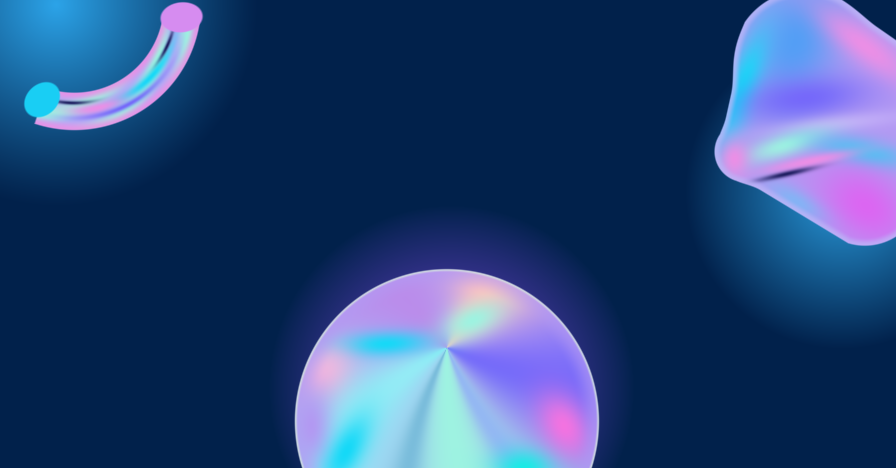
Write a Shadertoy shader that draws this background.

```glsl
const float PI = 3.14159;
const vec3 NAVY = vec3(0.005, 0.13, 0.295);
const vec3 AZURE = vec3(0.17, 0.64, 0.91);
const vec3 CYAN = vec3(0.08, 0.85, 0.97);
const vec3 MINT = vec3(0.62, 0.95, 0.88);
const vec3 PINK = vec3(0.92, 0.56, 0.90);
const vec3 MAGENTA = vec3(0.86, 0.40, 0.95);
const vec3 PEACH = vec3(1.0, 0.76, 0.75);
const vec3 VIOLET = vec3(0.46, 0.41, 0.98);
const vec3 LAVENDER = vec3(0.70, 0.60, 0.95);
const vec3 INK = vec3(0.12, 0.12, 0.38);

float cover(float d, float px) {
    return 1.0 - smoothstep(-px, px, d);
}

vec2 turn(vec2 p, float a) {
    return vec2(cos(a) * p.x + sin(a) * p.y, cos(a) * p.y - sin(a) * p.x);
}

float smoothUnion(float a, float b, float k) {
    float h = max(k - abs(a - b), 0.0) / k;
    return min(a, b) - h * h * k * 0.25;
}

float taperedCapsule(vec2 p, vec2 a, vec2 b, float ra, float rb) {
    vec2 ab = b - a;
    float t = clamp(dot(p - a, ab) / dot(ab, ab), 0.0, 1.0);
    return length(p - a - ab * t) - mix(ra, rb, t);
}

float ellipse(vec2 p, vec2 radii, float tilt) {
    return (length(turn(p, tilt) / radii) - 1.0) * min(radii.x, radii.y);
}

vec3 glow(vec3 base, vec2 p, vec2 centre, float radius, float power, vec3 tint) {
    return mix(base, tint, pow(max(1.0 - length(p - centre) / radius, 0.0), power));
}

// Soft elliptical brush stroke
vec3 paint(vec3 base, vec2 p, vec2 centre, vec2 radii, float tilt, vec3 tint) {
    vec2 q = turn(p - centre, tilt) / radii;
    return mix(base, tint, exp(-dot(q, q)));
}

// Soft angular wedge
vec3 fan(vec3 base, float angle, float centre, float width, vec3 tint) {
    float d = (mod(angle - centre + PI, 2.0 * PI) - PI) / width;
    return mix(base, tint, exp(-d * d));
}

vec3 sphereColour(vec2 p, vec2 pinch, float edge) {
    vec2 q = p - pinch;
    float r = length(q);
    float a = atan(q.y, q.x) - 0.5 * r;
    vec3 c = fan(LAVENDER, a, 2.2, 0.6, vec3(0.73, 0.55, 0.92));
    c = fan(c, a, 0.85, 0.55, PEACH);
    c = fan(c, a, -0.45, 0.55, VIOLET);
    c = fan(c, a, -1.6, 0.6, MINT);
    c = fan(c, a, -2.6, 0.55, vec3(0.58, 0.92, 0.96));
    c = fan(c, a, -2.02, 0.12, vec3(0.48, 0.74, 0.86));
    c = fan(c, a, -1.17, 0.13, vec3(0.58, 0.72, 0.95));
    c = paint(c, p, vec2(0.82, 0.265), vec2(0.10, 0.025), 0.05, CYAN);
    c = paint(c, p, vec2(0.685, 0.20), vec2(0.075, 0.05), 0.7, vec3(0.97, 0.73, 0.86));
    c = paint(c, p, vec2(0.665, 0.09), vec2(0.045, 0.10), 0.0, LAVENDER);
    c = paint(c, p, vec2(0.74, 0.035), vec2(0.035, 0.085), -0.5, CYAN);
    c = paint(c, p, vec2(1.12, 0.0), vec2(0.065, 0.04), 0.0, vec3(0.10, 0.92, 0.90));
    c = paint(c, p, vec2(1.205, 0.09), vec2(0.05, 0.075), 0.5, vec3(0.95, 0.45, 0.88));
    c = paint(c, p, vec2(1.01, 0.315), vec2(0.07, 0.035), 0.4, MINT);
    c = mix(c, LAVENDER, 0.65 * smoothstep(-0.045, 0.0, edge));
    return mix(c, vec3(0.83, 0.90, 0.87), 0.8 * smoothstep(-0.007, -0.001, edge));
}

// t runs along the tube, v across it from inner to outer edge
vec3 tubeColour(float t, float v) {
    float flow = 0.5 + 0.5 * sin(t * 13.0 + v * 4.0);
    vec3 c = mix(vec3(0.70, 0.68, 0.96), MINT, flow);
    vec2 q = vec2(t, v);
    c = paint(c, q, vec2(0.62, -0.1), vec2(0.24, 0.22), 0.0, CYAN);
    c = paint(c, q, vec2(0.30, -0.05), vec2(0.16, 0.3), 0.0, PINK);
    c = paint(c, q, vec2(0.45, 0.35), vec2(0.25, 0.16), 0.0, VIOLET);
    c = mix(c, PINK, 0.85 * smoothstep(0.45, 0.95, abs(v)));
    c = paint(c, q, vec2(0.16, -0.45), vec2(0.12, 0.10), 0.0, INK);
    return paint(c, q, vec2(0.83, -0.32), vec2(0.10, 0.10), 0.0, INK);
}

vec3 foldedColour(vec2 p, float edge) {
    vec3 c = paint(LAVENDER, p, vec2(1.70, 0.91), vec2(0.09, 0.14), -0.3, vec3(0.33, 0.62, 0.96));
    c = paint(c, p, vec2(1.585, 0.81), vec2(0.035, 0.13), -0.35, CYAN);
    c = paint(c, p, vec2(1.72, 0.79), vec2(0.13, 0.045), 0.1, VIOLET);
    c = paint(c, p, vec2(1.85, 0.90), vec2(0.12, 0.035), -0.65, PINK);
    c = paint(c, p, vec2(1.79, 0.735), vec2(0.15, 0.018), 0.12, vec3(0.76, 0.68, 0.97));
    c = paint(c, p, vec2(1.68, 0.69), vec2(0.09, 0.025), 0.3, MINT);
    c = paint(c, p, vec2(1.84, 0.675), vec2(0.10, 0.028), -0.2, vec3(0.25, 0.80, 0.95));
    c = paint(c, p, vec2(1.85, 0.56), vec2(0.11, 0.075), -0.6, MAGENTA);
    c = paint(c, p, vec2(1.57, 0.66), vec2(0.03, 0.04), 0.0, PINK);
    c = paint(c, p, vec2(1.70, 0.57), vec2(0.07, 0.025), -0.55, vec3(0.52, 0.70, 0.96));
    c = paint(c, p, vec2(1.73, 0.655), vec2(0.10, 0.012), 0.2, PINK);
    c = paint(c, p, vec2(1.68, 0.628), vec2(0.06, 0.006), 0.22, INK);
    return mix(c, vec3(0.74, 0.72, 0.97), 0.7 * smoothstep(-0.018, -0.002, edge));
}

void mainImage(out vec4 fragColor, in vec2 fragCoord) {
    float px = 1.0 / iResolution.y;
    vec2 p = fragCoord * px;

    // Backdrop glows
    vec3 col = glow(NAVY, p, vec2(0.12, 0.99), 0.43, 1.1, AZURE);
    col = glow(col, p, vec2(1.80, 0.59), 0.335, 1.0, AZURE * 0.95);
    col = glow(col, p, vec2(0.965, 0.17), 0.39, 0.9, vec3(0.46, 0.27, 0.86));

    // Sphere
    float sphere = length(p - vec2(0.955, 0.10)) - 0.325;
    col = mix(col, sphereColour(p, vec2(0.955, 0.257), sphere), cover(sphere, px));

    // Curved tube with two end caps
    vec2 q = p - vec2(0.159, 0.993);
    float v = (length(q) - 0.231) / 0.040;
    float t = (atan(q.y, q.x) + 1.89) / 1.76;
    float tube = max((abs(v) - 1.0) * 0.040, (abs(t - 0.5) - 0.5) * 0.4);
    col = mix(col, tubeColour(t, v), cover(tube, px));
    float startCap = ellipse(p - vec2(0.090, 0.787), vec2(0.042, 0.033), 0.75);
    float endCap = ellipse(p - vec2(0.388, 0.963), vec2(0.045, 0.032), 0.1);
    col = mix(col, mix(CYAN, AZURE, 0.2), cover(startCap, px));
    col = mix(col, vec3(0.84, 0.55, 0.94), cover(endCap, px));

    // Folded soft form
    vec2 crown = vec2(1.721, 0.864), heel = vec2(1.592, 0.676);
    float body = taperedCapsule(p, crown, vec2(1.89, 0.765), 0.152, 0.137);
    body = smoothUnion(body, taperedCapsule(p, crown, heel, 0.152, 0.06), 0.02);
    body = smoothUnion(body, taperedCapsule(p, heel, vec2(1.848, 0.599), 0.055, 0.124), 0.03);
    col = mix(col, foldedColour(p, body), cover(body, px));

    fragColor = vec4(col, 1.0);
}
```
